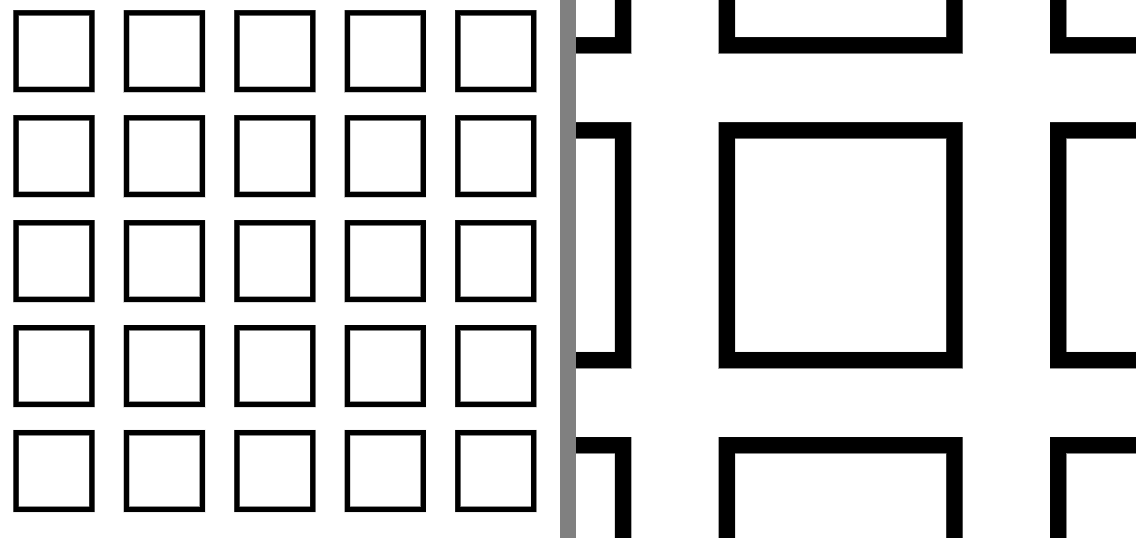
Left: the whole. Right: its middle third, enlarged.
Write a WebGL 2 fragment shader that draws this pattern.

```glsl
#version 300 es
precision highp float;
// Five by five grid of black square outlines on white.

#define COUNT vec2(5.0, 5.0)
#define PITCH vec2(0.2053, 0.1951)
#define GRID_CENTER vec2(-0.0095, 0.0147)
#define HALF_SIZE vec2(0.0756, 0.0763)
#define LINE_WIDTH 0.0102
#define INK vec3(0.0)
#define PAPER vec3(1.0)

uniform vec2 u_resolution;
out vec4 fragColor;

// Signed distance to a sharp-cornered box, measured along the axes.
float boxDistance(vec2 p, vec2 halfSize) {
    vec2 d = abs(p) - halfSize;
    return max(d.x, d.y);
}

void main() {
    // Canvas-height units, centered on the middle square.
    float pixel = 1.0 / u_resolution.y;
    vec2 p = (gl_FragCoord.xy - 0.5 * u_resolution) * pixel - GRID_CENTER;

    // Nearest cell, limited to the grid.
    vec2 lastCell = 0.5 * (COUNT - 1.0);
    vec2 cell = clamp(floor(p / PITCH + 0.5), -lastCell, lastCell);
    vec2 local = p - cell * PITCH;

    // Outline lying inside the outer edge, smoothed over one pixel.
    float outer = boxDistance(local, HALF_SIZE);
    float inner = boxDistance(local, HALF_SIZE - LINE_WIDTH);
    float outline = max(outer, -inner);
    float coverage = clamp(0.5 - outline / pixel, 0.0, 1.0);

    fragColor = vec4(mix(PAPER, INK, coverage), 1.0);
}
```
